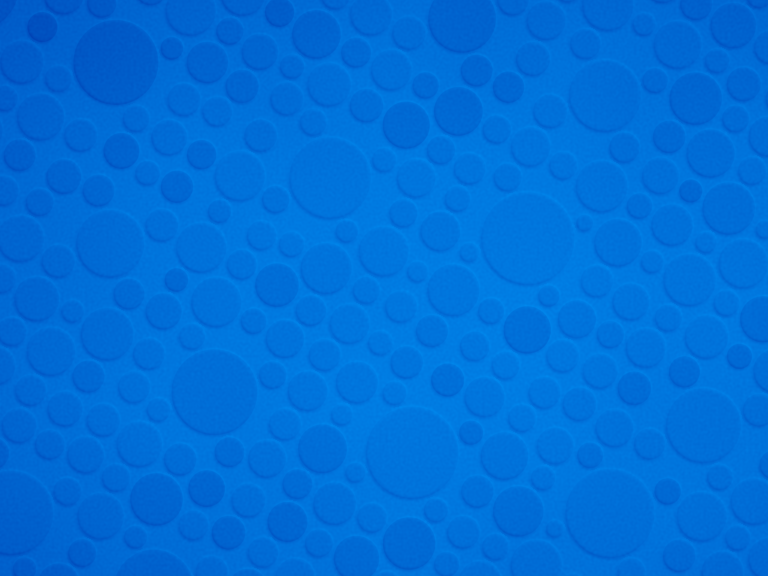
A Shadertoy shader for this texture:

```glsl
// Blue embossed sheet covered with closely packed flat discs of many sizes.

const float GAP = 0.1;

vec3 large[4];   // centre and radius of the big discs nearby

vec3 hash3(vec2 p) {
    vec3 q = fract(p.xyx * vec3(0.1031, 0.1030, 0.0973));
    q += dot(q, q.yxz + 33.33);
    return fract((q.xxy + q.yzz) * q.zyx);
}

float cornerSlope(vec2 cell, vec2 offset) {
    return dot(hash3(cell).xy * 2.0 - 1.0, offset);
}

float gradientNoise(vec2 p) {
    vec2 c = floor(p), f = p - c, s = f * f * (3.0 - 2.0 * f), e = vec2(1.0, 0.0);
    float low = mix(cornerSlope(c, f), cornerSlope(c + e, f - e), s.x);
    float high = mix(cornerSlope(c + e.yx, f - e.yx), cornerSlope(c + 1.0, f - 1.0), s.x);
    return mix(low, high, s.y);
}

// Cells form a checkerboard of wide and narrow discs.
bool isWide(vec2 cell) {
    return mod(cell.x + cell.y, 2.0) > 0.5;
}

// Large discs sit on narrow cells and replace the wide discs beside them.
vec3 largeDisc(vec2 block) {
    vec3 h = hash3(block + 71.0);
    vec2 cell = floor((block + 0.35 + 0.3 * h.xy) * 5.0);
    if (isWide(cell)) cell.x += 1.0;
    return vec3(cell + 0.5, mix(0.8, 1.18, h.z));
}

// Each wide disc wanders inside its own round slot.
vec3 wideDisc(vec2 cell) {
    vec3 h = hash3(cell);
    float radius = mix(0.36, 0.65, h.z), angle = 6.283 * h.x;
    vec2 middle = cell + 0.5;
    for (int k = 0; k < 4; k++)
        if (distance(middle, large[k].xy) < 1.2) radius = 0.0;
    return vec3(middle + (0.655 - radius) * sqrt(h.y) * vec2(cos(angle), sin(angle)), radius);
}

// Narrow discs slide to the middle of the hole that is left and fill it.
vec3 narrowDisc(vec2 cell) {
    vec3 near[8];
    for (int k = 0; k < 4; k++) {
        vec2 side = k < 2 ? vec2(2 * k - 1, 0) : vec2(0, 2 * k - 5);
        near[k] = wideDisc(cell + side);
        near[k + 4] = large[k];
    }
    vec2 slide = vec2(0.0);
    float radius = 0.48;
    for (int pass = 0; pass < 4; pass++) {
        vec2 move = vec2(0.0);
        radius = 0.48;
        for (int k = 0; k < 8; k++) {
            if (near[k].z == 0.0) continue;
            vec2 away = cell + 0.5 + slide - near[k].xy;
            float d = max(length(away), 1e-3), room = d - near[k].z - GAP;
            radius = min(radius, room);
            move += away / d * max(0.43 - room, 0.0);
        }
        if (pass < 3) slide = clamp(slide + 0.4 * move, -0.32, 0.32);
    }
    return vec3(cell + 0.5 + slide, radius);
}

void mainImage(out vec4 fragColor, in vec2 fragCoord) {
    vec2 uv = fragCoord / iResolution.xy;
    vec2 canvas = fragCoord / iResolution.y;
    mat2 turn = mat2(0.88, 0.475, -0.475, 0.88);
    vec2 p = turn * canvas * 14.2;

    // Large discs
    float edge = 10.0;
    vec2 centre = p, id = vec2(0.0);
    vec2 block = floor(p / 5.0 - 0.5);
    for (int k = 0; k < 4; k++) {
        vec2 cell = block + vec2(k % 2, k / 2);
        large[k] = largeDisc(cell);
        float d = distance(p, large[k].xy) - large[k].z;
        if (d < edge) { edge = d; centre = large[k].xy; id = cell + 31.0; }
    }

    // Wide and narrow discs, built only where they can reach this point
    if (edge > 0.0) {
        for (int k = 0; k < 9; k++) {
            vec2 cell = floor(p) + vec2(k % 3 - 1, k / 3 - 1);
            if (distance(p, cell + 0.5) > 0.95) continue;
            vec3 disc;
            if (isWide(cell)) disc = wideDisc(cell);
            else disc = narrowDisc(cell);
            float d = distance(p, disc.xy) - disc.z;
            if (disc.z > 0.15 && d < edge) { edge = d; centre = disc.xy; id = cell; }
        }
    }

    // Uneven light and disc tint
    vec2 fromLight = uv - vec2(0.6, 0.45);
    float tone = 0.488 - 0.2 * dot(fromLight, fromLight);
    float tint = hash3(id + 7.0).x;
    float soft = max(0.02, 10.0 / iResolution.y);
    tone -= (0.02 + 0.035 * tint * tint * tint) * smoothstep(soft, -soft, edge);

    // Raised rim and grain
    vec2 normal = (p - centre) / max(distance(p, centre), 1e-3);
    float facing = dot(normal, turn * vec2(0.5, 0.87));
    tone += (facing > 0.0 ? 0.035 : 0.06) * facing * exp(-edge * edge / 0.0025);
    tone += 0.03 * gradientNoise(canvas * 190.0) + 0.02 * gradientNoise(canvas * 5.0);

    fragColor = vec4(0.0, tone, 0.85 + 0.8 * (tone - 0.44), 1.0);
}
```
